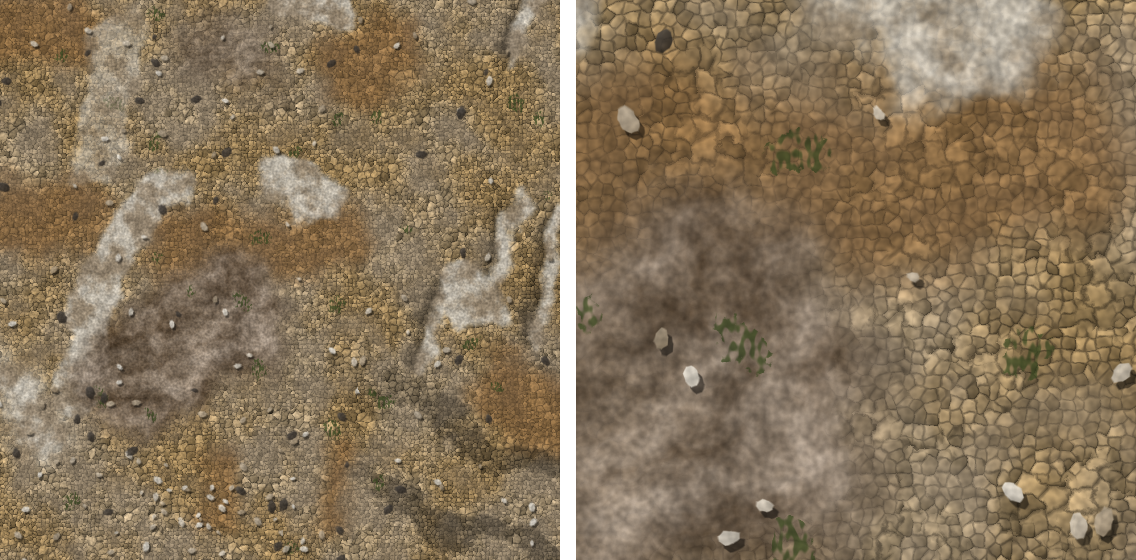
Left, the full canvas; right, a detail of the centre.
A Shadertoy shader for this texture:

```glsl
// Aerial view of stony ground: gravel, ochre soil, pale sand, a dark mound, scattered rocks and grass.

vec2 hash2(vec2 p) {
    vec3 h = fract(p.xyx * vec3(0.1031, 0.1030, 0.0973));
    h += dot(h, h.yzx + 33.33);
    return fract((h.xx + h.yz) * h.zy);
}

float gradientDot(vec2 cell, vec2 offset) {
    float angle = 6.2832 * hash2(cell).x;
    return dot(vec2(cos(angle), sin(angle)), offset);
}

float gradientNoise(vec2 p) {
    vec2 i = floor(p), f = p - i;
    vec2 u = f * f * f * (f * (f * 6.0 - 15.0) + 10.0), e = vec2(1, 0);
    return mix(mix(gradientDot(i, f), gradientDot(i + e, f - e), u.x),
               mix(gradientDot(i + e.yx, f - e.yx), gradientDot(i + 1.0, f - 1.0), u.x), u.y);
}

float fbm(vec2 p) {
    float sum = 0.0, amplitude = 0.6;
    for (int i = 0; i < 5; i++) {
        sum += amplitude * gradientNoise(p);
        p = mat2(1.6, 1.2, -1.2, 1.6) * p + 17.3;
        amplitude *= 0.52;
    }
    return sum;
}

// Soft-edged band between the points ends.xy and ends.zw
float band(vec2 p, vec4 ends, float width, float blur) {
    vec2 a = p - ends.xy, b = ends.zw - ends.xy;
    float d = length(a - b * clamp(dot(a, b) / dot(b, b), 0.0, 1.0));
    return 1.0 - smoothstep(width - blur, width + blur, d);
}

// Packed pebbles: x = random tone, y = body against gap, z = lit side
vec3 gravel(vec2 p) {
    vec2 cell = floor(p), nearest = vec2(0);
    float d1 = 9.0, d2 = 9.0, tone = 0.0;
    for (int k = 0; k < 9; k++) {
        vec2 c = cell + vec2(k % 3, k / 3) - 1.0, rnd = hash2(c);
        vec2 v = p - c - 0.15 - 0.7 * rnd;
        float d = length(v * mix(vec2(0.75, 1.25), vec2(1.25, 0.75), rnd.y));
        if (d < d1) { d2 = d1; d1 = d; nearest = v; tone = hash2(c + 71.0).x; }
        else d2 = min(d2, d);
    }
    return vec3(tone, smoothstep(0.0, 0.3, d2 - d1), dot(nearest, vec2(-0.6, 0.8)));
}

// Sparse angular rocks: x = cover, y = random tone, z = lit side
vec3 rocks(vec2 p, float scale, float density, float seed) {
    p *= scale;
    float aa = 1.5 * scale / iResolution.y;
    vec3 result = vec3(0);
    for (int k = 0; k < 9; k++) {
        vec2 c = floor(p) + vec2(k % 3, k / 3) - 1.0;
        vec2 rnd = hash2(c + seed), kind = hash2(c + seed + 37.0);
        vec2 v = p - c - rnd;
        float t = 6.2832 * kind.y;
        vec2 w = abs(mat2(cos(t), sin(t), -sin(t), cos(t)) * v) * vec2(1.0, 1.5);
        float d = max(max(w.x, w.y), 0.72 * (w.x + w.y)) + 0.08 * gradientNoise(p * 4.0);
        float size = 0.15 + 0.2 * rnd.y;
        float cover = (1.0 - smoothstep(size - aa, size + aa, d)) * step(kind.x, density);
        if (cover > result.x) result = vec3(cover, rnd.x, dot(v, vec2(-0.6, 0.8)) / size);
    }
    return result;
}

void mainImage(out vec4 fragColor, in vec2 fragCoord) {
    vec2 p = fragCoord / iResolution.y;
    vec2 q = p + 0.06 * vec2(fbm(p * 9.0), fbm(p * 9.0 + 40.0));
    float broad = fbm(p * 5.0 + 3.0), medium = fbm(p * 18.0 + 8.0), fine = fbm(p * 75.0);

    // Soil, with ochre fields
    vec3 color = mix(vec3(0.57, 0.51, 0.43), vec3(0.56, 0.47, 0.34), smoothstep(-0.2, 0.25, broad));
    const vec4 ochreFields[7] = vec4[7](
        vec4(0.03, 0.95, 0.14, 0.95), vec4(0.02, 0.61, 0.12, 0.62), vec4(0.90, 0.30, 1.0, 0.24),
        vec4(0.63, 0.87, 0.68, 0.91), vec4(0.33, 0.55, 0.60, 0.57), vec4(0.39, 0.08, 0.39, 0.18),
        vec4(0.59, 0.08, 0.61, 0.18));
    float ochre = 0.0;
    for (int i = 0; i < 7; i++)
        ochre = max(ochre, band(q, ochreFields[i], i < 5 ? 0.065 : 0.025, 0.03));
    color = mix(color, vec3(0.49, 0.37, 0.24), 0.8 * ochre);

    // Gravel in two sizes, thinner where the soil is smooth
    vec3 small = gravel(p * 135.0 + 0.5 * fine), large = gravel(p * 72.0 + 0.6 * fine);
    float coarse = smoothstep(0.02, 0.22, medium);
    vec3 pebble = mix(small, large, coarse);
    float stony = (0.45 + 0.55 * smoothstep(-0.25, 0.1, medium + 0.5 * broad)) * (1.0 - 0.35 * ochre);
    vec3 pebbleColor = color * (0.72 + 0.52 * pebble.x + 0.25 * pebble.z) + vec3(0.02, 0.01, -0.02);
    color = mix(color, pebbleColor * mix(0.66, 1.04, pebble.y), stony);

    // Pale sand sheets and sloping ridges with a shaded side
    const vec4 sheets[11] = vec4[11](
        vec4(0.14, 0.29, 0.17, 0.50), vec4(0.17, 0.51, 0.30, 0.67), vec4(0.50, 0.69, 0.57, 0.65),
        vec4(0.53, 1.0, 0.58, 0.98), vec4(0.82, 0.48, 0.87, 0.45), vec4(0.0, 0.33, 0.08, 0.22),
        vec4(0.17, 0.70, 0.22, 0.94), vec4(0.75, 0.35, 0.80, 0.48), vec4(0.88, 0.50, 0.93, 0.64),
        vec4(0.95, 0.39, 1.0, 0.63), vec4(0.92, 0.90, 0.97, 0.99));
    float pale = 0.0, shade = 0.0;
    for (int i = 0; i < 11; i++) {
        float width = i < 7 ? 0.043 : 0.014;
        pale = max(pale, band(q, sheets[i], width, i == 5 ? 0.04 : 0.009) * (i == 6 ? 0.65 : 1.0));
        if (i > 6) shade = max(shade, band(q + vec2(0.022, 0.0), sheets[i], 0.012, 0.014));
    }
    color *= 1.0 - 0.35 * shade;
    vec3 sand = mix(vec3(0.60, 0.54, 0.46), vec3(0.74, 0.72, 0.68), smoothstep(-0.2, 0.2, medium + 0.3 * broad));
    color = mix(color, sand + 0.12 * fine, 0.85 * pale);

    // Dark mound with slanted folds, and a smaller stain above
    float mound = band(q, vec4(0.25, 0.33, 0.41, 0.44), 0.11, 0.035);
    float stain = band(q, vec4(0.36, 0.92, 0.44, 0.89), 0.06, 0.04);
    float folds = fbm(mat2(0.85, -0.5, 0.5, 0.85) * q * vec2(14.0, 22.0));
    vec3 earth = vec3(0.43, 0.37, 0.31) + 0.40 * folds + 0.12 * fine;
    earth += 0.09 * band(q, vec4(0.30, 0.34, 0.45, 0.43), 0.05, 0.05);
    color = mix(color, earth, max(0.92 * mound, 0.65 * stain));

    // Diagonal shadows at the lower right
    float slope = smoothstep(0.05, 0.4, sin(34.0 * (p.y + 0.45 * p.x) + 5.0 * broad) - 0.3);
    color *= 1.0 - 0.28 * slope * smoothstep(0.55, 0.75, p.x) * smoothstep(0.42, 0.25, p.y);

    // Grass tufts
    vec3 tuft = rocks(p + 0.012 * vec2(fine, fbm(p * 75.0 + 20.0)), 17.0, 0.11, 5.0);
    float blades = smoothstep(-0.15, 0.2, gradientNoise(p * vec2(240.0, 130.0)));
    color = mix(color, vec3(0.22, 0.27, 0.13), 0.75 * tuft.x * blades * (1.0 - pale));

    // Loose rocks with cast shadows, crowded in a rubble heap
    float heap = band(q, vec4(0.29, 0.11, 0.35, 0.09), 0.045, 0.02);
    float lower = smoothstep(0.5, 0.15, p.y) * smoothstep(0.75, 0.4, p.x);
    float density = 0.04 + 0.13 * lower + 0.6 * heap;
    color *= 1.0 - 0.5 * rocks(p + vec2(-0.003, 0.004), 42.0, density, 11.0).x;
    vec3 rock = rocks(p, 42.0, density, 11.0);
    vec3 rockColor = mix(vec3(0.60, 0.53, 0.43), vec3(0.82, 0.80, 0.76), rock.y) + 0.07 * rock.z;
    color = mix(color, rockColor, 0.9 * rock.x);
    vec3 darkRock = rocks(p, 30.0, 0.035 + 0.04 * lower, 23.0);
    color = mix(color, vec3(0.22, 0.20, 0.18) + 0.07 * darkRock.z, 0.85 * darkRock.x);

    // Grain and uneven light
    color *= 1.0 + 0.22 * fine + 0.22 * medium + 0.22 * gradientNoise(p * 230.0);
    fragColor = vec4(clamp(color, 0.0, 1.0), 1.0);
}
```
